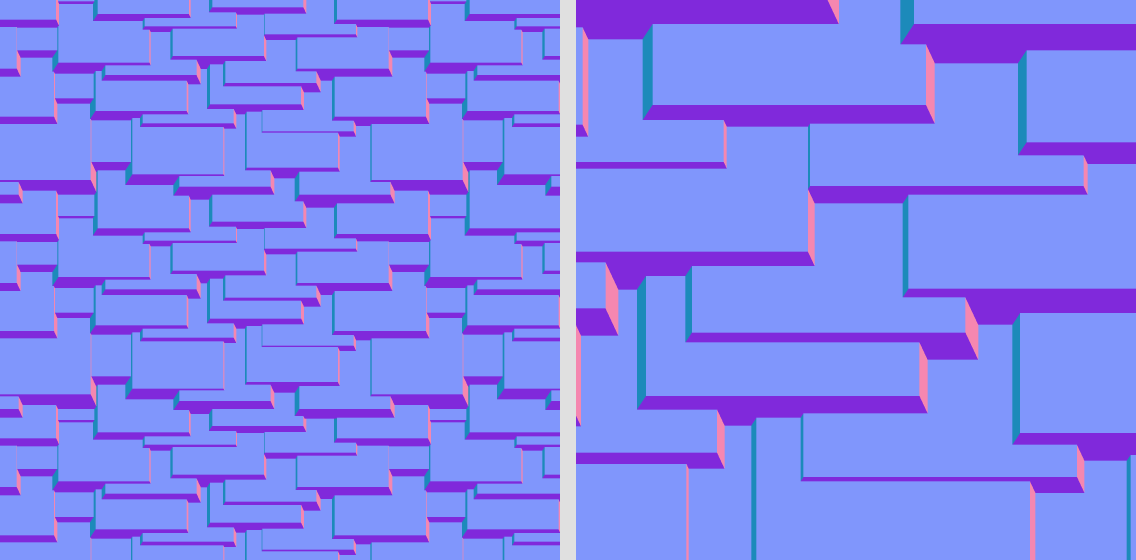
Left, the full canvas; right, a detail of the centre.
Write a Shadertoy shader that draws this texture map.

```glsl
// Normal map of staggered, overlapping roof shingles with bevelled edges.

// One repeat is 510 x 294 units; the canvas is 768 units high.
const vec2 REPEAT = vec2(510.0, 294.0);
const float HALF_WIDTH = 62.5;
const float FACE_SLOPE = 0.175;

// Per column: left edge, drop of the lower edge, and lift group.
const float LEFT[6] = float[6](80.0, 144.5, 237.0, 309.0, 408.0, 498.0);
const float DROP[6] = float[6](0.0, 17.0, -9.0, 28.0, 8.0, -17.0);

// Lift of a shingle above the roof: main, filler and recessed columns.
float shingleLift(int row, int column) {
    if (column == 5) return vec4(-5.5, -8.5, -3.3, -11.0)[row];
    return column % 2 == 0 ? vec4(0.0, -1.0, 3.0, -0.5)[row]
                           : vec4(-1.0, -3.5, 3.5, -3.7)[row];
}

// Colour of the highest surface at p, with y measured downwards.
vec3 shingleNormalColor(vec2 p) {
    p.y = mod(mod(p.y, 574.0), REPEAT.y);
    float highest = -1e5;
    vec3 color = vec3(0.0);
    for (int i = -1; i < 6; i++) {
        int row = (i + 4) % 4;
        float cycle = floor(float(i) / 4.0);
        float rowBottom = vec4(86.0, 152.0, 239.0, 313.0)[row] + cycle * REPEAT.y;
        float rowShift = vec4(0.0, 51.0, 101.5, 54.0)[row];
        for (int column = 0; column < 6; column++) {
            float center = LEFT[column] + rowShift + HALF_WIDTH;
            float dx = mod(p.x - center + 0.5 * REPEAT.x, REPEAT.x) - 0.5 * REPEAT.x;
            float below = p.y - rowBottom - DROP[column];
            float lift = shingleLift(row, column);

            // The shingle is the lowest of its face, side and bottom planes.
            float face = lift + FACE_SLOPE * below;
            float side = face - (dx > 0.0 ? 2.4 : 1.7) * (abs(dx) - HALF_WIDTH);
            float bottom = lift - 0.95 * below;
            float height = min(face, min(side, bottom));
            if (height > highest) {
                highest = height;
                color = vec3(0.50, 0.59, 0.99);
                if (bottom < min(face, side)) color = vec3(0.50, 0.16, 0.86);
                else if (side < face) color = dx > 0.0 ? vec3(0.96, 0.53, 0.69)
                                                       : vec3(0.11, 0.54, 0.73);
            }
        }
    }
    return color;
}

void mainImage(out vec4 fragColor, in vec2 fragCoord) {
    // Average a 3 x 3 grid of samples to smooth the edges.
    vec3 total = vec3(0.0);
    for (int k = 0; k < 9; k++) {
        vec2 jitter = vec2(k % 3 - 1, k / 3 - 1) / 3.0;
        vec2 p = (fragCoord + jitter) / iResolution.y * 768.0;
        total += shingleNormalColor(vec2(p.x, 768.0 - p.y));
    }
    fragColor = vec4(total / 9.0, 1.0);
}
```
